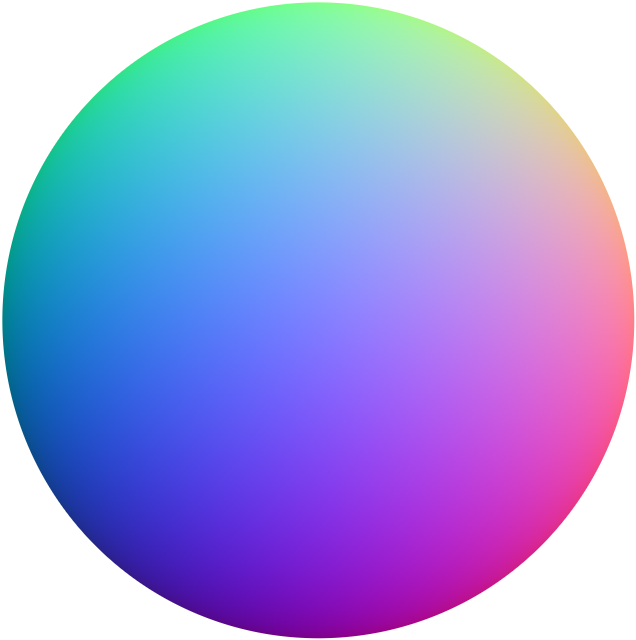
This texture map is drawn by a WebGL 1 fragment shader. Its source:

```glsl
precision highp float;
// Tangent-space normal map of a sphere on a white ground.
// The height of a unit hemisphere is solved at each point, and the
// resulting normal is packed from -1..1 into red, green and blue.
uniform vec2 u_resolution;

// Normal of a unit hemisphere facing the viewer; flat beyond its rim.
vec3 hemisphereNormal(vec2 p) {
    float height = sqrt(max(1.0 - dot(p, p), 0.0));
    return normalize(vec3(p, height));
}

void main() {
    // Disc space: the rim lies at distance 1, just inside the canvas.
    vec2 uv = gl_FragCoord.xy / u_resolution;
    vec2 p = (uv - vec2(0.5005, 0.4995)) / 0.4968;

    vec3 normalColor = hemisphereNormal(p) * 0.5 + 0.5;

    // Smooth the rim over about one pixel.
    float pixel = 1.0 / (0.4968 * min(u_resolution.x, u_resolution.y));
    float coverage = clamp(0.5 + (1.0 - length(p)) / pixel, 0.0, 1.0);

    vec3 background = vec3(1.0);
    gl_FragColor = vec4(mix(background, normalColor, coverage), 1.0);
}
```
